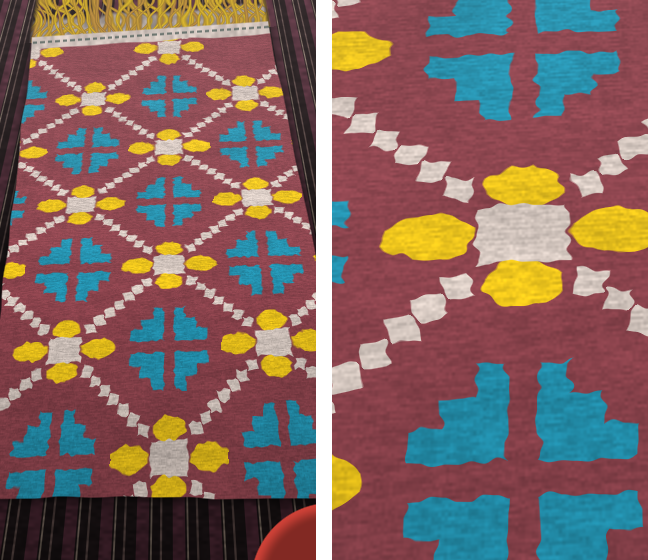
Left: the whole. Right: its middle third, enlarged.
Give the GLSL for this pattern, as a Shadertoy shader.

```glsl
// Handwoven rug with flowers, stepped medallions and stair diagonals, lying on striped cloth.
#define FIELD vec3(0.52, 0.25, 0.285)
#define WHITE vec3(0.80, 0.75, 0.72)
#define BLUE vec3(0.13, 0.54, 0.65)
#define YELLOW vec3(0.88, 0.73, 0.10)
#define OCHRE vec3(0.73, 0.53, 0.20)
#define DARK vec3(0.09, 0.065, 0.07)
#define AXIS_X 0.302          // rug centre line
#define HORIZON 2.0065        // height where the rug would vanish
#define COLUMN_WIDTH 0.115    // half a repeat at unit depth
#define STAIR_STEP 0.09
#define WOBBLE 0.035
#define WEAVE 0.16

float hash(vec2 p) {
    return fract(sin(dot(p, vec2(127.1, 311.7))) * 43758.5453);
}

float noise(vec2 p) {
    vec2 i = floor(p), f = fract(p);
    f = f * f * (3.0 - 2.0 * f);
    return mix(mix(hash(i), hash(i + vec2(1, 0)), f.x),
               mix(hash(i + vec2(0, 1)), hash(i + vec2(1, 1)), f.x), f.y);
}

float fill(float d, float px) { return clamp(0.5 - d / px, 0.0, 1.0); }

float box(vec2 p, vec2 halfSize) {
    vec2 d = abs(p) - halfSize;
    return max(d.x, d.y);
}

// Petal: an ellipse with cut corners
float petal(vec2 p, vec2 radius) {
    vec2 a = abs(p) / radius;
    float k = mix(length(a), max(max(a.x, a.y), (a.x + a.y) * 0.76), 0.6);
    return (k - 1.0) * min(radius.x, radius.y);
}

// Four stepped quadrants around a plain cross
float medallion(vec2 a) {
    vec2 p = a - vec2(0.05, 0.06);
    float d = 1.0;
    for (int i = 1; i <= 3; i++) {
        vec2 size = vec2(0.105, 0.122) * vec2(float(i), float(4 - i));
        d = min(d, box(p - 0.5 * size, 0.5 * size));
    }
    return d;
}

vec3 rugPattern(vec2 g, float px) {
    vec2 wob = vec2(noise(g * vec2(14, 24)), noise(g * vec2(24, 14) + 40.0)) - 0.5;
    vec2 p = g + WOBBLE * wob;
    vec2 cell = floor(p + 0.5), local = p - cell;
    local *= 0.95 + 0.1 * hash(cell + 3.0);
    vec2 a = abs(local);
    bool isFlower = mod(cell.x + cell.y, 2.0) < 0.5;
    vec3 col = FIELD;

    // Diagonal chains of squares between flowers
    vec2 q = abs(p - cell);
    if (!isFlower) q.x = 1.0 - q.x;
    float along = clamp(floor((0.5 * (q.x + q.y) - 0.5) / STAIR_STEP + 0.5), -3.0, 3.0);
    vec2 s = q - 0.5 - along * STAIR_STEP;
    s += 0.2 * vec2(s.y, -s.x);
    col = mix(col, WHITE, fill(box(s, vec2(0.050, 0.053)), px));

    if (isFlower) {
        float petals = min(petal(a - vec2(0.335, 0.0), vec2(0.165, 0.108)),
                           petal(a - vec2(0.0, 0.23), vec2(0.138, 0.108)));
        col = mix(col, YELLOW, fill(petals, px));
        col = mix(col, WHITE, fill(box(local, vec2(0.16, 0.135)), px));
    } else if (cell.y < 5.5) {
        col = mix(col, BLUE, fill(medallion(a), px));
    }

    // Weft ribs, yarn flecks and uneven dye
    float ribs = noise(g * vec2(26, 85)) - 0.5;
    float fleck = noise(g * vec2(95, 70)) - 0.5;
    float dye = noise(g * vec2(3, 7)) - 0.5;
    return col * (1.0 + WEAVE * (ribs + 0.7 * fleck + 0.6 * dye));
}

vec3 stripedCloth(vec2 uv, float depth) {
    float s = (uv.x - AXIS_X) / depth * 30.0;
    float px = fwidth(s), f = fract(s);
    vec3 col = mix(DARK, vec3(0.25, 0.13, 0.17), fill(abs(f - 0.27) - 0.17, px));
    col = mix(col, vec3(0.42, 0.37, 0.33), fill(abs(f - 0.51) - 0.025, px));
    col = mix(col, vec3(0.30, 0.24, 0.23), fill(abs(f - 0.78) - 0.03, px));
    return col * (0.8 + 0.4 * noise(uv * vec2(90, 160))) * mix(0.7, 1.25, uv.y);
}

// Loose yarn tassels, tangled in layers
vec3 fringe(vec3 col, vec2 uv, float top) {
    float linen = smoothstep(0.022, 0.032, top + 0.012 * noise(uv * 30.0));
    col = mix(col, WHITE * 0.8 * (0.75 + 0.4 * noise(uv * 130.0)), linen);
    for (int i = 0; i < 4; i++) {
        float k = float(i);
        float x = uv.x * (36.0 + 5.0 * k) + 2.4 * (noise(uv * vec2(16, 28) + 9.0 * k) - 0.5);
        float strand = abs(fract(x) - 0.5) - 0.15;
        vec3 yarn = mix(OCHRE, YELLOW, hash(vec2(floor(x), k)));
        col = mix(col, yarn * (1.0 - 1.6 * max(strand + 0.15, 0.0)), fill(strand, 0.12));
    }
    return col;
}

void mainImage(out vec4 fragColor, in vec2 fragCoord) {
    vec2 uv = fragCoord / iResolution.y;
    float px = 1.5 / iResolution.y, down = 1.0 - uv.y, across = uv.x - AXIS_X;
    float depth = HORIZON - uv.y + 0.04 * across;

    // Flat rug coordinates: repeat centres fall on whole numbers
    vec2 g = vec2(across / (COLUMN_WIDTH * depth), 16.30 / depth - 8.934);
    g.y -= 0.11 * sin(g.y * 1.0472);
    float gpx = 1.2 * max(fwidth(g.x), fwidth(g.y));

    // Rug outline
    float wavy = 0.006 * (noise(uv * 18.0) - 0.5);
    float top = down + 0.068 * across;
    float sides = max(0.066 - 0.117 * down - uv.x, uv.x - 0.471 - 0.2 * down) + wavy;
    float rug = max(sides, max(0.050 - top, 0.111 - uv.y + wavy));

    vec3 col = stripedCloth(uv, depth);
    if (top < 0.06) col = mix(col, fringe(col, uv, top), fill(sides, 0.01));
    col *= 1.0 - 0.5 * exp(-max(rug, 0.0) * 90.0) * step(0.06, top);

    vec3 woven = rugPattern(g, gpx);
    // Pale hem with a dashed stitch line
    vec3 hem = WHITE * (0.85 + 0.25 * noise(uv * vec2(150, 90)));
    float stitch = fill(abs(top - 0.060) - 0.002, px) * step(0.4, fract(uv.x * 75.0));
    hem = mix(hem, vec3(0.25, 0.32, 0.30), 0.8 * stitch);
    woven = mix(woven, hem, fill(top - 0.072 + wavy, px));
    woven *= mix(0.88, 1.06, smoothstep(0.1, 0.6, uv.y));
    col = mix(col, woven, fill(rug, px));

    // Window haze at the far end
    col = mix(col, vec3(0.78, 0.72, 0.72), 0.13 * smoothstep(0.4, 1.0, uv.y));

    // Red seat corner
    float seat = length(uv - vec2(0.592, -0.042)) - 0.144;
    vec3 leather = vec3(0.60, 0.19, 0.16) * (0.85 + 0.5 * smoothstep(-0.03, 0.0, seat));
    col = mix(col, leather, fill(seat, px));
    fragColor = vec4(col, 1.0);
}
```
